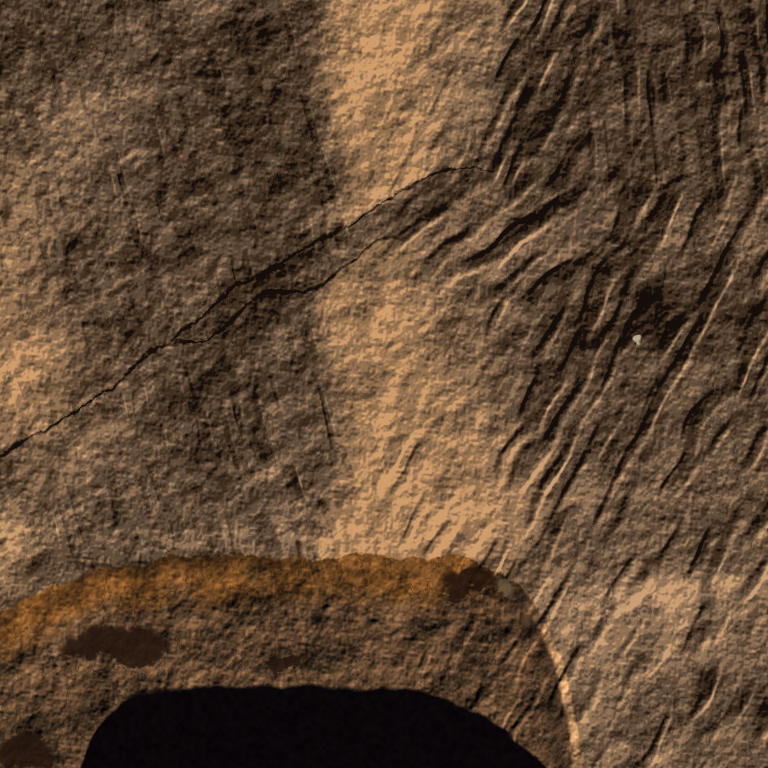
A three.js fragment shader for this texture:

```glsl
varying vec2 vUv;

float hash(vec2 p) {
  vec3 q = fract(p.xyx * vec3(0.1031, 0.103, 0.0973));
  q += dot(q, q.yzx + 33.33);
  return fract((q.x + q.y) * q.z);
}

float noise(vec2 p) {
  vec2 i = floor(p), f = fract(p);
  f = f * f * (3.0 - 2.0 * f);
  return mix(mix(hash(i), hash(i + vec2(1, 0)), f.x),
             mix(hash(i + vec2(0, 1)), hash(i + vec2(1, 1)), f.x), f.y);
}

float fbm(vec2 p) {
  float sum = 0.0, amp = 0.41;
  for (int i = 0; i < 6; i++) {
    sum += amp * noise(p);
    p = mat2(1.6, 1.2, -1.2, 1.6) * p + 17.3;
    amp *= 0.62;
  }
  return sum;
}

float blob(vec2 p, vec2 center, vec2 radius) {
  vec2 q = (p - center) / radius;
  return exp(-dot(q, q));
}

// Short elongated noise running along the given angle
float chisel(vec2 p, float angle, float freq) {
  vec2 dir = vec2(cos(angle), sin(angle));
  float across = dot(p, vec2(-dir.y, dir.x)) + 0.012 * noise(p * 22.0);
  float n = noise(vec2(across * freq, dot(p, dir) * freq * 0.17) + 40.0);
  return smoothstep(0.15, 0.6, n) - 0.68;
}

// Tool marks, with a different slant in each part of the wall
float grooves(vec2 p) {
  float g = mix(chisel(p, 1.9, 105.0), chisel(p, 1.08, 78.0), smoothstep(0.44, 0.54, p.x));
  g = mix(g, chisel(p, 1.68, 90.0), smoothstep(0.72, 0.82, p.x) * smoothstep(0.72, 0.8, p.y));
  g = mix(g, chisel(p, 0.7, 62.0), smoothstep(0.25, 0.6, blob(p, vec2(0.63, 0.69), vec2(0.17, 0.085))));
  float strength = 0.4 + 0.4 * smoothstep(0.54, 0.66, p.x);
  strength += 0.7 * blob(p, vec2(0.38, 0.4), vec2(0.07, 0.12));
  strength += 0.6 * blob(p, vec2(0.6, 0.37), vec2(0.13, 0.07));
  strength += 0.5 * blob(p, vec2(0.64, 0.7), vec2(0.14, 0.08));
  strength -= 0.35 * blob(p, vec2(0.5, 0.52), vec2(0.1, 0.09));
  return g * strength;
}

float relief(vec2 p) {
  return fbm(p * 9.0) + 0.13 * grooves(p);
}

vec3 stoneColor(float t) {
  vec3 c = mix(vec3(0.08, 0.05, 0.035), vec3(0.25, 0.18, 0.12), smoothstep(-0.05, 0.25, t));
  c = mix(c, vec3(0.38, 0.30, 0.23), smoothstep(0.25, 0.5, t));
  c = mix(c, vec3(0.56, 0.44, 0.33), smoothstep(0.5, 0.75, t));
  return mix(c, vec3(0.80, 0.62, 0.45), smoothstep(0.75, 1.08, t));
}

void main() {
  vec2 p = vUv;
  float rough = fbm(p * 8.0) - 0.5;
  float patches = fbm(p * 22.0 + 9.0) - 0.5;
  vec2 w = p + 0.06 * vec2(rough, patches);
  float light = (relief(p) - relief(p + vec2(-0.0018, 0.0028))) * 7.0;

  // Diagonal cracks and the ledge between them
  float upper = 0.405 + 0.61 * p.x + 0.03 * smoothstep(0.1, 0.3, p.x) - 0.6 * max(p.x - 0.56, 0.0);
  float lower = 0.55 + 0.46 * (p.x - 0.2) - 0.011 * (1.0 + cos(45.0 * (p.x - 0.28)));
  float crackY = p.y + 0.03 * patches;
  float ledge = smoothstep(-0.008, 0.012, crackY - lower) * smoothstep(0.008, -0.008, crackY - upper)
              * smoothstep(0.2, 0.28, p.x) * smoothstep(0.72, 0.5, p.x);
  float thick = 0.001 + 0.006 * noise(p * 26.0);
  float crack = smoothstep(thick, 0.0, abs(crackY - upper)) * smoothstep(0.72, 0.55, p.x);
  crack = max(crack, smoothstep(thick, 0.0, abs(crackY - lower))
        * smoothstep(0.19, 0.23, p.x) * smoothstep(0.56, 0.47, p.x));
  crack = max(crack, 0.5 * smoothstep(0.006, 0.0, abs(crackY - 0.72 - 0.38 * (p.x - 0.75)))
        * smoothstep(0.74, 0.84, p.x));

  // Pale sandy band down the middle
  float bandRight = min(0.58 + 0.7 * (p.y - 0.74) * (p.y - 0.74), 0.68);
  float bandLeft = 0.432 + 0.015 * cos((p.y - 0.75) * 20.0);
  float sand = smoothstep(bandLeft - 0.035, bandLeft + 0.03, w.x)
             * smoothstep(bandRight + 0.09, bandRight - 0.09, w.x) * smoothstep(0.2, 0.27, p.y);
  sand *= (1.0 - 0.9 * ledge) * (1.0 - 0.6 * blob(p, vec2(0.59, 0.69), vec2(0.11, 0.06)));

  // Broad light and dark areas of the wall
  float warm = blob(w, vec2(0.02, 0.5), vec2(0.11, 0.1)) + 0.6 * blob(w, vec2(0.0, 0.68), vec2(0.06, 0.16))
             + 0.7 * blob(w, vec2(0.0, 0.27), vec2(0.07, 0.08));
  float tone = 0.42 + 0.45 * sand + 0.36 * warm - 0.06 * ledge;
  tone -= 0.14 * blob(w, vec2(0.34, 0.84), vec2(0.1, 0.22));
  tone -= 0.14 * blob(w, vec2(0.88, 0.9), vec2(0.22, 0.18));
  tone -= 0.15 * blob(w, vec2(0.82, 0.55), vec2(0.16, 0.1));
  tone -= 0.1 * blob(w, vec2(0.27, 0.54), vec2(0.13, 0.08));
  tone += 0.08 * blob(w, vec2(0.12, 0.85), vec2(0.12, 0.2));
  tone += 0.2 * blob(w, vec2(0.64, 0.61), vec2(0.06, 0.04));
  tone += 0.12 * blob(w, vec2(0.65, 0.7), vec2(0.1, 0.05));
  tone += 0.2 * blob(w, vec2(0.97, 0.69), vec2(0.06, 0.05));
  tone += 0.34 * blob(w, vec2(0.86, 0.235), vec2(0.18, 0.03));
  tone += 0.2 * blob(w, vec2(0.83, 0.14), vec2(0.14, 0.17));
  tone -= 0.25 * blob(w, vec2(0.95, 0.11), vec2(0.06, 0.025));
  tone += 0.15 * blob(w, vec2(0.25, 0.3), vec2(0.22, 0.04));
  float crease = smoothstep(0.035, 0.0, abs(fbm(p * vec2(26.0, 20.0) + 3.0) - 0.42));
  float grain = noise(p * 230.0) + noise(p * 140.0) - 1.0;
  tone += light + 0.34 * patches + 0.18 * rough + 0.26 * grooves(p) * (1.0 - 0.5 * sand);
  tone += 0.1 * grain - 0.12 * crease * (1.0 - 0.6 * sand);
  vec3 color = stoneColor(tone - 0.55 * crack);
  color *= mix(vec3(1.0), vec3(1.02, 0.99, 0.93), clamp(sand + warm, 0.0, 1.0));
  color = mix(color, vec3(0.72, 0.66, 0.55), smoothstep(0.008, 0.004, distance(w, vec2(0.826, 0.551))));

  // Rounded recess with an ochre lip
  float slope = max(1.0 - p.x / 0.25, 0.0);
  float depth = 0.275 - 0.075 * slope * slope - p.y + 0.035 * patches;
  float side = 0.755 - 1.3 * p.y * p.y - p.x + 0.02 * patches;
  float inside = 0.06 - length(max(0.06 - vec2(depth, side), 0.0));
  float lip = smoothstep(0.07, 0.025, depth + 0.1 * rough - 0.02 * slope) * smoothstep(0.72, 0.6, p.x);
  vec3 recess = mix(vec3(0.33, 0.24, 0.165), vec3(0.45, 0.29, 0.14), lip);
  recess *= 1.0 + 1.9 * light * (1.0 - 0.4 * lip) + 0.8 * patches + 0.25 * grain;
  recess *= 1.0 - 0.25 * crease;
  recess *= 1.0 - 0.5 * smoothstep(0.035, 0.0, depth) * blob(p, vec2(0.27, 0.26), vec2(0.16, 0.06));
  float stain = blob(w, vec2(0.15, 0.165), vec2(0.07, 0.025)) + blob(w, vec2(0.61, 0.24), vec2(0.055, 0.02))
              + blob(w, vec2(0.37, 0.135), vec2(0.022, 0.012)) + blob(w, vec2(0.03, 0.02), vec2(0.04, 0.03));
  recess = mix(recess, vec3(0.14, 0.08, 0.05), 0.85 * smoothstep(0.35, 0.6, stain + 1.6 * patches * stain));
  recess = mix(recess, vec3(0.62, 0.50, 0.37), 0.8 * smoothstep(0.013, 0.004, distance(w, vec2(0.656, 0.232))));
  float rim = smoothstep(0.011, 0.003, abs(side - 0.006)) * smoothstep(0.22, 0.16, p.y);
  recess *= 1.0 - 0.3 * smoothstep(0.05, 0.02, side);
  recess = mix(recess, vec3(0.72, 0.54, 0.37) * (1.0 + 1.5 * light), 0.85 * rim);
  color = mix(color, recess, smoothstep(-0.002, 0.003, inside));

  // Black opening
  float u = p.x - 0.36;
  float drop = u < 0.0 ? pow(-u / 0.255, 7.0) : pow(u / 0.35, 4.0);
  float opening = 0.105 * (1.0 - drop) - p.y + 0.02 * patches;
  vec3 darkness = vec3(0.04, 0.022, 0.032) + 0.015 * grain;
  color = mix(color, darkness, smoothstep(-0.003, 0.004, opening));
  gl_FragColor = vec4(clamp(color, 0.0, 1.0), 1.0);
}
```
